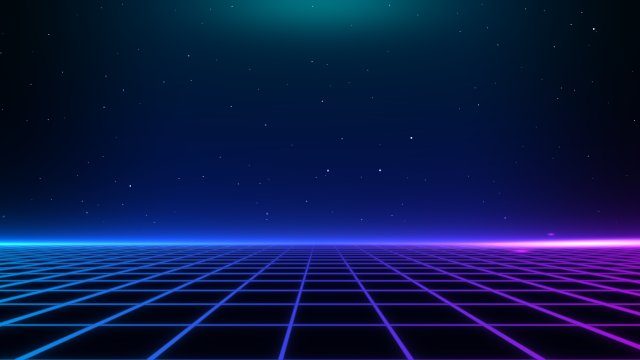
This background is drawn by a Shadertoy shader. Its source:

```glsl
// Neon perspective grid under a starry night sky with a glowing horizon.

float hash(vec2 p) {
    return fract(sin(dot(p, vec2(127.1, 311.7))) * 43758.5453);
}

// Blends three colours from the left edge (-1) to the right edge (1).
vec3 across(float side, vec3 left, vec3 middle, vec3 right) {
    return side < 0.0 ? mix(middle, left, min(-side, 1.0)) : mix(middle, right, min(side, 1.0));
}

float stroke(float dist, float halfWidth, float pixel) {
    return 1.0 - smoothstep(max(halfWidth - pixel, 0.0), halfWidth + pixel, dist);
}

// One round star in some of the cells of a square lattice.
float stars(vec2 p, float cells, float density, float radius, float pixel) {
    vec2 id = floor(p * cells);
    vec2 centre = 0.15 + 0.7 * vec2(hash(id + 3.7), hash(id + 9.2));
    float dist = length(fract(p * cells) - centre) / cells;
    float size = radius * (0.6 + 0.4 * hash(id + 5.1));
    float light = 0.25 + 0.75 * pow(hash(id + 1.3), 2.0);
    return step(hash(id), density) * light * stroke(dist, size, pixel * 0.7);
}

vec3 sky(vec2 p, float h, float side, float pixel) {
    // Deep blue, darker toward the sides
    vec3 col = mix(vec3(0.0, 0.05, 0.27), vec3(0.0, 0.085, 0.19), smoothstep(0.0, 0.6, h));
    col *= mix(1.0, 0.22, smoothstep(0.4, 1.05, abs(side)));

    // Teal light from above
    vec2 q = vec2(p.x, 1.0 - p.y);
    col += vec3(0.0, 0.29, 0.25) * exp(-dot(q / vec2(0.3, 0.09), q / vec2(0.3, 0.09)));
    col += vec3(0.0, 0.07, 0.06) * exp(-dot(q / vec2(0.6, 0.22), q / vec2(0.6, 0.22)));

    // Haze rising from the horizon
    vec3 haze = across(side, vec3(0.0, 0.42, 1.0), vec3(0.22, 0.3, 0.85), vec3(0.5, 0.06, 0.9));
    col += haze * (0.65 * exp(-h / 0.03) + 0.34 * exp(-h / 0.11));

    // Small and large stars
    float light = 0.6 * stars(p, 19.0, 0.32, 0.0014, pixel);
    light += 1.1 * stars(p + 7.3, 8.0, 0.24, 0.0026, pixel);
    return col + vec3(0.75, 0.9, 1.0) * light * smoothstep(0.02, 0.1, h);
}

vec3 ground(vec2 p, float d, float side, float pixel) {
    vec3 neon = across(side, vec3(0.04, 0.62, 1.0), vec3(0.27, 0.25, 1.0), vec3(0.72, 0.08, 0.95));
    vec3 col = mix(vec3(0.0, 0.004, 0.045), vec3(0.0, 0.025, 0.19), exp(-d / 0.08));
    col += neon * (0.3 * exp(-d / 0.018) + 0.08 * exp(-d / 0.06));

    // The rails meet slightly above the horizon
    float depth = d + 0.0552;
    float spacing = 0.964 * depth;
    float u = p.x / spacing + 0.302;
    float slant = length(vec2(1.0, 0.964 * (u - 0.302)));
    float rail = abs(fract(u + 0.5) - 0.5) * spacing / slant;

    // Cross lines lie evenly in reciprocal depth
    float z = 1.0 / (0.93 * depth) - 0.84;
    float row = abs(fract(z + 0.5) - 0.5) * 0.93 * depth * depth;

    float lines = max(stroke(rail, 0.0013 + 0.016 * d, pixel),
                      0.85 * stroke(row, 0.0012 + 0.004 * d, pixel));
    float glow = 0.3 * exp(-rail / (0.003 + 0.03 * d)) + 0.16 * exp(-row / (0.002 + 0.025 * d));
    col += neon * glow * smoothstep(0.0, 0.06, d);
    return mix(col, neon * 0.92, lines * mix(0.6, 0.95, smoothstep(0.0, 0.12, d)));
}

void mainImage(out vec4 fragColor, in vec2 fragCoord) {
    float pixel = 1.0 / iResolution.y;
    vec2 p = vec2(fragCoord.x - 0.5 * iResolution.x, fragCoord.y) * pixel;
    float side = 2.0 * fragCoord.x / iResolution.x - 1.0;
    float h = p.y - 0.322;

    vec3 col = mix(ground(p, max(-h, 0.0), side, pixel), sky(p, max(h, 0.0), side, pixel),
                   smoothstep(-pixel, pixel, h));

    // Bright horizon line, strongest at both ends
    vec3 rim = across(side, vec3(0.2, 0.75, 1.0), vec3(0.3, 0.36, 0.75), vec3(0.95, 0.35, 1.0));
    col += rim * (0.4 + 0.6 * abs(side)) * exp(-abs(h) / 0.006);

    // Pink flare on the right, with two small reflections
    vec2 f = (p - vec2(0.76, 0.324)) / vec2(0.27, 0.009);
    f.y -= 0.6 * f.x;
    col += vec3(1.0, 0.65, 0.9) * exp(-dot(f, f));
    for (int i = 0; i < 2; i++) {
        vec2 spot = mix(vec2(0.558, 0.303), vec2(0.642, 0.349), float(i));
        vec2 e = (p - spot) / mix(vec2(0.025, 0.005), vec2(0.008, 0.003), float(i));
        col += vec3(0.5, 0.05, 0.4) * exp(-dot(e, e));
    }
    fragColor = vec4(clamp(col, 0.0, 1.0), 1.0);
}
```
